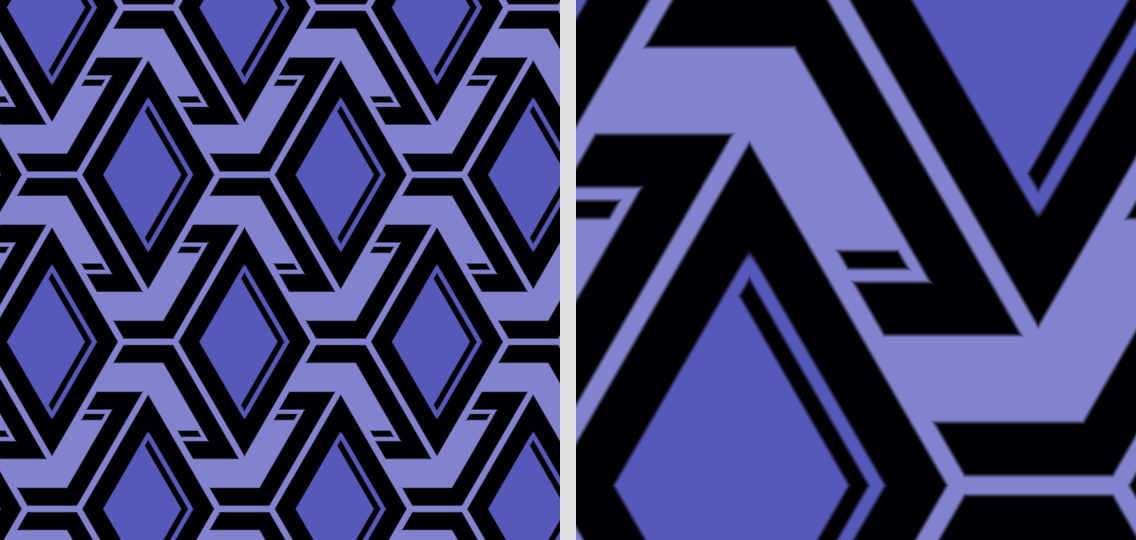
Left: the whole. Right: its middle third, enlarged.
Write a WebGL 1 fragment shader that draws this pattern.

```glsl
precision highp float;

uniform vec2 u_resolution;

// Lattice period; the canvas is 768 units wide
const vec2 PERIOD = vec2(264.0, 458.4);
const float SLOPE = 0.577;   // run over rise of the 60 degree edges
const float NORMAL = 0.866;  // horizontal offset to perpendicular distance

vec2 wrap(vec2 p) {
  return mod(p + 0.5 * PERIOD, PERIOD) - 0.5 * PERIOD;
}

float band(float x, float low, float high) {
  return max(low - x, x - high);
}

float rhombus(vec2 p, float halfWidth, float rounding) {
  return NORMAL * (length(vec2(p.x, rounding)) + abs(p.y) * SLOPE - halfWidth);
}

// Hooked arm left of a gem, mirrored above and below its centre line
float hookedArm(vec2 p) {
  float y = abs(p.y);
  float rising = p.x - y * SLOPE;
  float falling = p.x + y * SLOPE;

  float foot = max(band(y, 4.5, 28.8),
                   NORMAL * max(-163.0 - falling, rising + 100.5));
  float limb = max(band(y, 4.5, 160.5), NORMAL * band(rising, -128.0, -100.5));
  float cap = max(band(y, 136.3, 160.5), NORMAL * band(rising, -163.0, -100.5));
  float barb = max(band(y, 122.0, 130.2), NORMAL * band(rising, -162.0, -134.5));
  return min(min(foot, limb), min(cap, barb));
}

// Dark chevron set inside the right edges of a gem
float chevron(vec2 p) {
  float rightEdge = NORMAL * (45.5 - p.x - abs(p.y) * SLOPE);
  return max(rhombus(p, 54.5, 0.0), rightEdge);
}

float cover(float d, float softness) {
  return 1.0 - smoothstep(-softness, softness, d);
}

void main() {
  float unit = 768.0 / u_resolution.x;
  vec2 p = gl_FragCoord.xy * unit - vec2(203.3, 501.0);

  // Two staggered lattices of gems and arms
  float dark = 1e3;
  float gem = 1e3;
  float groove = 1e3;
  vec2 armCentre = vec2(-94.0, 0.0);
  for (int i = 0; i < 2; i++) {
    vec2 shifted = p - 0.5 * PERIOD * float(i);
    vec2 cell = wrap(shifted);
    vec2 armCell = wrap(shifted - armCentre) + armCentre;
    dark = min(dark, min(rhombus(cell, 90.3, 0.0), hookedArm(armCell)));
    gem = min(gem, rhombus(cell, 62.0, 1.2));
    groove = min(groove, chevron(cell));
  }

  // Light ground, dark shapes, blue gems, dark grooves
  float softness = max(unit, 1.4);
  vec3 ink = vec3(0.0, 0.0, 0.006);
  vec3 color = vec3(0.51, 0.51, 0.81);
  color = mix(color, ink, cover(dark, softness));
  color = mix(color, vec3(0.34, 0.35, 0.73), cover(gem, softness));
  color = mix(color, ink, cover(groove, softness));
  gl_FragColor = vec4(color, 1.0);
}
```
